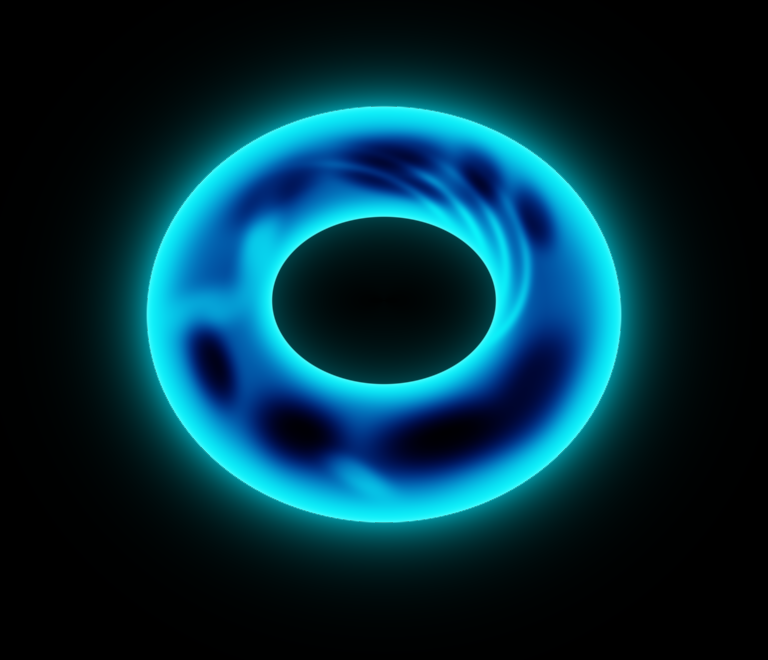
Write a WebGL 1 fragment shader that draws this background.

```glsl
precision highp float;
// A glowing cyan ring, seen tilted, on black. Two ellipses bound the band;
// soft dark pools, swirling filaments and noise shade its inside, and
// exponential halos spread from both rims.

uniform vec2 u_resolution;

const vec2 OUTER_CENTER = vec2(0.0, 0.0236);
const vec2 OUTER_RADII = vec2(0.3595, 0.3155);
const vec2 INNER_CENTER = vec2(0.0, 0.0448);
const vec2 INNER_RADII = vec2(0.1695, 0.1268);
const vec3 HALO_COLOR = vec3(0.0, 0.92, 1.0);
const vec3 RIM_COLOR = vec3(0.38, 1.0, 1.0);

float hash(vec2 p) {
  return fract(sin(dot(p, vec2(127.1, 311.7))) * 43758.5453);
}

float noise(vec2 p) {
  vec2 i = floor(p);
  vec2 f = fract(p);
  f = f * f * (3.0 - 2.0 * f);
  float low = mix(hash(i), hash(i + vec2(1.0, 0.0)), f.x);
  float high = mix(hash(i + vec2(0.0, 1.0)), hash(i + vec2(1.0, 1.0)), f.x);
  return mix(low, high, f.y);
}

// Approximate signed distance to an ellipse, negative inside
float ellipseDistance(vec2 p, vec2 radii) {
  p += 1e-5;
  float k = length(p / radii);
  return k * (k - 1.0) / length(p / (radii * radii));
}

// Soft rotated ellipse, 1 at its center
float blob(vec2 p, vec2 center, vec2 radii, float angle) {
  vec2 q = p - center;
  float c = cos(angle);
  float s = sin(angle);
  q = vec2(c * q.x + s * q.y, c * q.y - s * q.x) / radii;
  float d = length(q);
  return exp(-d * d * d);
}

// Light left between the dark pools of the band
float poolLight(vec2 p) {
  float light = 1.0 - blob(p, vec2(0.010, 0.268), vec2(0.085, 0.034), 0.0);
  light *= 1.0 - blob(p, vec2(0.146, 0.239), vec2(0.034, 0.050), 0.4);
  light *= 1.0 - 0.8 * blob(p, vec2(0.233, 0.173), vec2(0.026, 0.048), 0.3);
  light *= 1.0 - 0.8 * blob(p, vec2(0.020, 0.216), vec2(0.085, 0.018), -0.2);
  light *= 1.0 - 0.6 * blob(p, vec2(-0.165, 0.214), vec2(0.085, 0.032), 0.6);
  light *= 1.0 - blob(p, vec2(-0.261, -0.055), vec2(0.031, 0.062), 0.3);
  light *= 1.0 - blob(p, vec2(-0.128, -0.157), vec2(0.078, 0.055), -0.5);
  light *= 1.0 - blob(p, vec2(0.105, -0.164), vec2(0.130, 0.053), 0.25);
  light *= 1.0 - 0.75 * blob(p, vec2(0.232, -0.078), vec2(0.055, 0.085), -0.6);
  return light;
}

// Pale wisps crossing the left and lower band
float wisps(vec2 p) {
  return 0.25 * blob(p, vec2(-0.270, 0.030), vec2(0.070, 0.035), 0.3)
       + 0.30 * blob(p, vec2(-0.190, 0.130), vec2(0.026, 0.075), -0.25)
       + 0.30 * blob(p, vec2(-0.035, -0.222), vec2(0.060, 0.022), -0.5);
}

// Filaments that leave the inner rim and swirl outwards
float filaments(float angle, float across) {
  float sum = 0.0;
  for (int i = 0; i < 4; i++) {
    float phase = -0.45 + 0.4 * float(i);
    float offset = (angle - phase - 2.2 * across) / 0.11;
    sum += exp(-offset * offset);
  }
  return sum * (1.0 - smoothstep(0.1, 0.8, across));
}

// Black through deep blue to cyan
vec3 ringColor(float v) {
  return vec3(0.04 * v * v * v, 0.95 * v * v, v * (1.25 - 0.27 * v));
}

float bell(float x) {
  return exp(-x * x);
}

void main() {
  vec2 p = (gl_FragCoord.xy - 0.5 * u_resolution) / u_resolution.y;
  float pixel = 1.0 / u_resolution.y;

  // Depth inside the outer rim, and distance beyond the inner one
  float depth = -ellipseDistance(p - OUTER_CENTER, OUTER_RADII);
  float beyond = ellipseDistance(p - INNER_CENTER, INNER_RADII);
  float nearest = min(depth, beyond);
  float across = clamp(beyond / max(beyond + depth, 0.001), 0.0, 1.0);
  vec2 spoke = p - INNER_CENTER + 1e-5;
  float angle = atan(spoke.y, spoke.x);

  // Shading of the band
  vec2 warp = vec2(noise(p * 9.0), noise(p * 9.0 + 17.0)) - 0.5;
  vec2 q = p + 0.014 * warp;
  float body = 0.57 * poolLight(q) + wisps(q);
  body += 0.36 * filaments(angle, across);
  body *= 0.92 + 0.16 * noise(p * 14.0);
  float edge = max(bell(depth / 0.055), bell(beyond / 0.038));
  float value = clamp(mix(body, 1.0, edge), 0.0, 1.0);
  vec3 ring = mix(ringColor(value), RIM_COLOR, 0.9 * exp(-max(nearest, 0.0) / 0.004));

  // Halos outside the ring and within its hole
  float halo = 0.6 * exp(-max(-depth, 0.0) / 0.043);
  float holeHalo = 0.27 * exp(-max(-beyond, 0.0) / 0.045);
  vec3 glow = HALO_COLOR * (depth < 0.0 ? halo : holeHalo);

  float mask = smoothstep(-pixel, pixel, nearest);
  gl_FragColor = vec4(mix(glow, ring, mask), 1.0);
}
```
